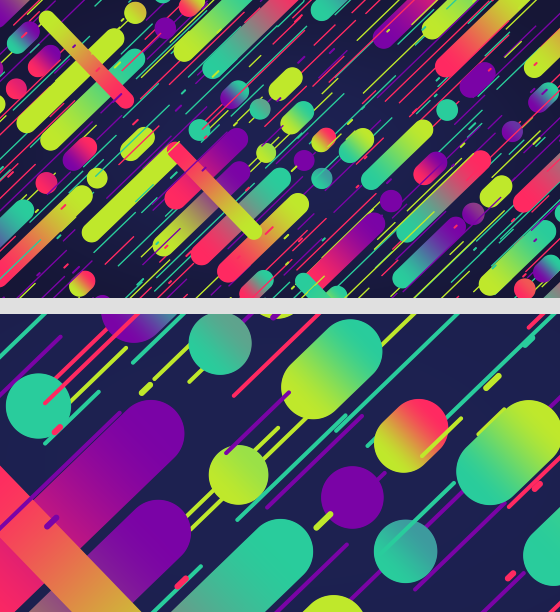
Top, the full canvas; bottom, a detail of the centre.
A Shadertoy shader for this background:

```glsl
// Neon gradient pills and thin diagonal streaks over a dark navy backdrop.

const vec3 NAVY_CENTER = vec3(0.112, 0.128, 0.315);
const vec3 NAVY_EDGE = vec3(0.085, 0.085, 0.21);
const vec3 LIME = vec3(0.75, 0.91, 0.17);
const vec3 PINK = vec3(1.0, 0.16, 0.38);
const vec3 TEAL = vec3(0.16, 0.80, 0.61);
const vec3 PURPLE = vec3(0.48, 0.01, 0.65);

float hash(vec2 cell, float seed) {
    vec3 q = fract(vec3(cell.xyx + seed * 17.3) * vec3(0.1031, 0.1030, 0.0973));
    q += dot(q, q.yzx + 33.33);
    return fract((q.x + q.y) * q.z);
}

vec3 palette(float t) {
    if (t < 0.25) return LIME;
    if (t < 0.5) return PINK;
    if (t < 0.75) return TEAL;
    return PURPLE;
}

// Signed distance to a pill lying along the x axis.
float pillDistance(vec2 p, float halfLength, float radius) {
    return length(vec2(max(abs(p.x) - halfLength, 0.0), p.y)) - radius;
}

float coverage(float d, float pixel) {
    return 1.0 - smoothstep(-0.6 * pixel, 0.6 * pixel, d);
}

// Paints one pill with a colour ramp along its length.
vec3 paintPill(vec3 base, vec2 p, float halfLength, float radius,
               vec3 tail, vec3 head, float pixel) {
    float reach = halfLength + radius;
    vec3 ink = mix(tail, head, smoothstep(-0.85, 0.85, p.x / reach));
    return mix(base, ink, coverage(pillDistance(p, halfLength, radius), pixel));
}

// Lanes holding a long pill, a dot and a short pill in each cell.
vec3 paintPills(vec3 base, vec2 p, float lane, float period, float pixel) {
    float row = floor(p.y / lane);
    float along = p.x + hash(vec2(row, 3.0), 1.0) * period;
    vec2 cell = vec2(row, floor(along / period));
    vec2 local = vec2(mod(along, period), p.y - (row + 0.5) * lane);
    float cursor = 0.04;
    for (int k = 0; k < 3; k++) {
        float seed = 2.0 + float(k) * 5.0;
        float size = hash(cell, seed);
        float radius = mix(0.033, 0.038, hash(cell, seed + 1.0));
        float halfLength = k == 0 ? mix(0.12, 0.21, size)
                         : k == 1 ? 0.0 : mix(0.01, 0.035, size);
        float reach = halfLength + radius;
        float shift = (hash(cell, seed + 2.0) - 0.5) * 0.024;
        cursor += 0.085 * hash(cell, seed + 3.0) + reach;
        vec3 tail = palette(hash(cell, seed + 4.0));
        vec3 head = palette(hash(cell, seed + 4.5));
        if (k == 1) head = mix(tail, head, 0.25);
        base = paintPill(base, local - vec2(cursor, shift), halfLength, radius,
                         tail, head, pixel);
        cursor += reach;
    }
    return base;
}

// Scatters thin strokes, at most one per lane cell.
vec3 paintStreaks(vec3 base, vec2 p, float lane, float period, vec2 halfRange,
                  float radius, float density, float seed, float pixel) {
    float row = floor(p.y / lane);
    float along = p.x + hash(vec2(row, 7.0), seed) * period;
    vec2 cell = vec2(row, floor(along / period));
    float size = hash(cell, seed + 1.0);
    float halfLength = mix(halfRange.x, halfRange.y, size * size);
    float reach = halfLength + radius + pixel;
    float room = 0.5 * lane - radius - pixel;
    vec2 center = vec2(mix(reach, period - reach, hash(cell, seed + 2.0)),
                       room * (2.0 * hash(cell, seed + 3.0) - 1.0));
    vec2 local = vec2(mod(along, period), p.y - (row + 0.5) * lane) - center;
    float present = step(hash(cell, seed + 4.0), density);
    float mask = coverage(pillDistance(local, halfLength, radius), pixel);
    return mix(base, palette(hash(cell, seed + 5.0)), mask * present);
}

// A stepped row of pills running against the main direction.
vec3 paintCrossings(vec3 base, vec2 uv, mat2 toLanes, float pixel) {
    for (int i = 0; i < 3; i++) {
        vec2 center = vec2(0.29, 0.80) + float(i) * vec2(0.43, -0.44);
        vec2 q = toLanes * (uv - center);
        vec3 tail = i == 0 ? LIME : i == 1 ? PINK : TEAL;
        vec3 head = i == 0 ? PINK : LIME;
        base = paintPill(base, vec2(-q.y, q.x), 0.19, 0.028, tail, head, pixel);
    }
    return base;
}

void mainImage(out vec4 fragColor, in vec2 fragCoord) {
    float pixel = 1.0 / iResolution.y;
    vec2 uv = fragCoord * pixel;
    float angle = radians(44.0);
    mat2 toLanes = mat2(cos(angle), -sin(angle), sin(angle), cos(angle));
    vec2 p = toLanes * uv;

    // Backdrop with a soft vignette
    vec2 fromCenter = fragCoord / iResolution.xy - 0.5;
    vec3 color = mix(NAVY_CENTER, NAVY_EDGE, smoothstep(0.1, 0.7, length(fromCenter)));

    // Streaks behind, pills, then streaks and dashes in front
    color = paintStreaks(color, p, 0.034, 0.56, vec2(0.03, 0.26), 0.0023, 0.9, 31.0, pixel);
    color = paintStreaks(color, p, 0.045, 0.45, vec2(0.02, 0.20), 0.0023, 0.9, 43.0, pixel);
    color = paintPills(color, p, 0.105, 1.04, pixel);
    color = paintCrossings(color, uv, toLanes, pixel);
    color = paintStreaks(color, p, 0.055, 0.60, vec2(0.03, 0.27), 0.0023, 0.8, 57.0, pixel);
    color = paintStreaks(color, p, 0.050, 0.26, vec2(0.004, 0.02), 0.0034, 0.55, 71.0, pixel);
    fragColor = vec4(color, 1.0);
}
```
